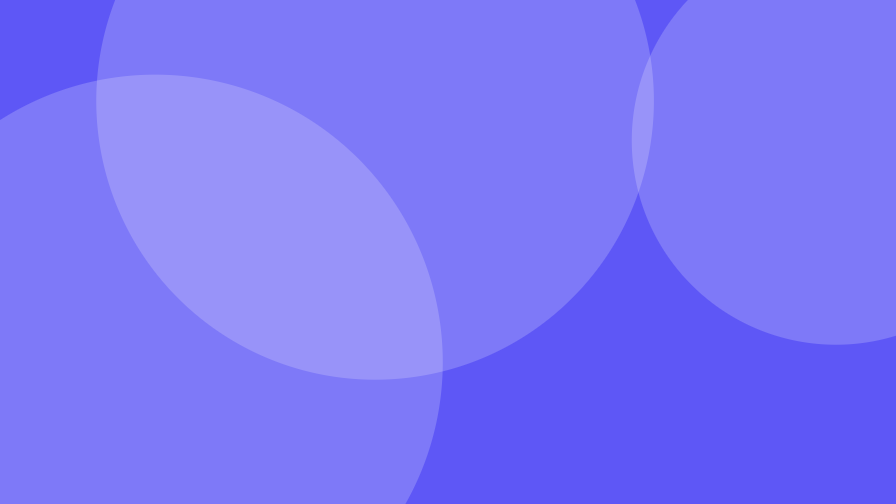
Reproduce this background procedurally as a Shadertoy shader.

```glsl
const vec3 BASE_COLOR = vec3(0.367, 0.341, 0.965);
const vec3 VEIL_COLOR = vec3(1.0);
const float VEIL_OPACITY = 0.2;

// Smooth coverage of a disc: 1 inside, 0 outside
float discMask(vec2 point, vec2 center, float radius, float pixelSize) {
    float edgeDistance = length(point - center) - radius;
    return clamp(0.5 - edgeDistance / pixelSize, 0.0, 1.0);
}

// Lay a translucent disc over a colour
vec3 addVeil(vec3 color, vec2 point, vec3 disc, float pixelSize) {
    float coverage = discMask(point, disc.xy, disc.z, pixelSize);
    return mix(color, VEIL_COLOR, VEIL_OPACITY * coverage);
}

void mainImage(out vec4 fragColor, in vec2 fragCoord) {
    // Canvas units: height is 1
    float pixelSize = 1.0 / iResolution.y;
    vec2 point = fragCoord * pixelSize;

    // Discs as center x, center y, radius
    vec3 discs[3] = vec3[3](
        vec3(0.7442, 0.7998, 0.5532),
        vec3(0.3079, 0.2813, 0.5706),
        vec3(1.6586, 0.7211, 0.4051)
    );

    // Overlaps grow lighter as the veils stack
    vec3 color = BASE_COLOR;
    for (int i = 0; i < 3; i++) {
        color = addVeil(color, point, discs[i], pixelSize);
    }

    fragColor = vec4(color, 1.0);
}
```
